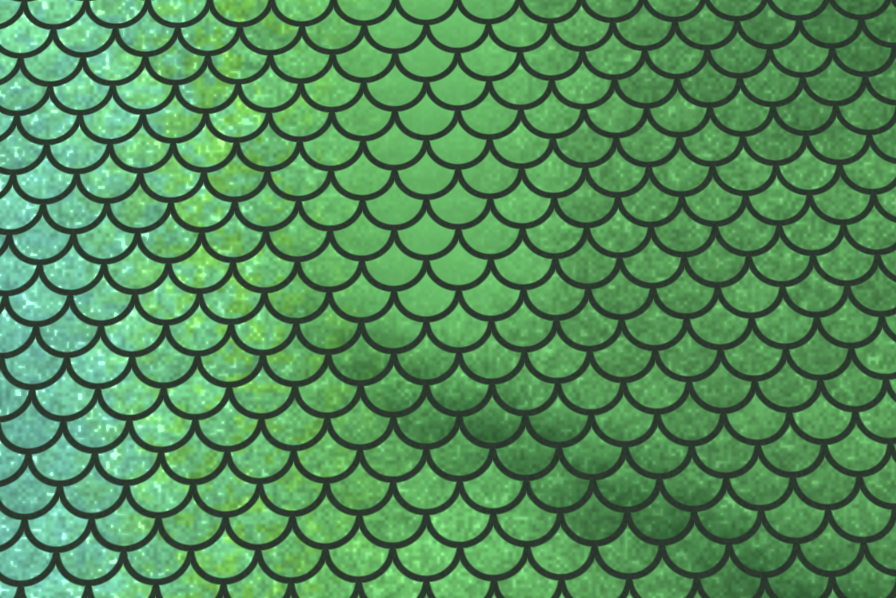
Reproduce this pattern procedurally as a WebGL 2 fragment shader.

```glsl
#version 300 es
precision highp float;

uniform vec2 u_resolution;
out vec4 outColor;

// Layout, in canvas heights
const float CENTER_X = 0.713;      // column that stays vertical
const float PITCH_TOP = 0.1035;    // scale width at the top edge
const float PITCH_GROW = 0.0098;   // added width at the bottom edge
const float ROW_TOP = 0.0469;      // row spacing at the top edge
const float ROW_GROW = 0.0098;     // added spacing at the bottom edge
const float ROW_PHASE = 8.80;
const float TILT = 0.012;

// Outline, in scale widths
const float LINE_HALF = 0.049;
const float LINE_SOFT = 0.010;

// Foil
const float GRAIN = 150.0;
const float SPECKLE = 0.22;
const float SCALE_VARIATION = 0.07;
const vec3 LINE_COLOR = vec3(0.17, 0.22, 0.18);
const vec3 GREEN = vec3(0.42, 0.75, 0.42);
const vec3 MID_GREEN = vec3(0.35, 0.62, 0.35);
const vec3 DEEP_GREEN = vec3(0.20, 0.40, 0.22);
const vec3 MINT = vec3(0.49, 0.86, 0.62);
const vec3 CYAN = vec3(0.45, 0.77, 0.70);
const vec3 LIME = vec3(0.50, 0.80, 0.24);

float hash(vec2 p) {
    vec3 q = fract(p.xyx * 0.1031);
    q += dot(q, q.yzx + 33.33);
    return fract((q.x + q.y) * q.z);
}

float noise(vec2 p) {
    vec2 i = floor(p), f = fract(p);
    f = f * f * (3.0 - 2.0 * f);
    return mix(mix(hash(i), hash(i + vec2(1, 0)), f.x),
               mix(hash(i + vec2(0, 1)), hash(i + vec2(1, 1)), f.x), f.y);
}

// Returns outline distance, height inside the scale, and the scale's id
vec4 scales(vec2 q) {
    float row = floor(q.y);
    float dist = 1.0, depth = 0.0;
    vec2 id = vec2(0.0);
    bool found = false;
    for (int k = 0; k < 3; k++) {
        float j = row + float(k);
        float x = q.x - 0.5 * mod(j, 2.0) + 0.5;
        vec2 l = vec2(fract(x) - 0.5, 0.5 * (q.y - j + 1.0));
        float arc = l.y > 0.0 ? abs(length(l) - 0.5)
                              : length(vec2(abs(l.x) - 0.5, l.y));
        dist = min(dist, arc);
        bool inside = k == 2 || (k == 1 && length(l) < 0.5);
        if (inside && !found) {
            found = true;
            depth = l.y;
            id = vec2(floor(x), j);
        }
    }
    return vec4(dist, depth, id);
}

vec3 foil(vec2 p, float depth, vec2 id) {
    // Broad reflections
    float cloud = noise(p * 7.0 + 3.0) - 0.5;
    float glow = 1.0 - smoothstep(0.12, 0.58, p.x + 0.16 * cloud);
    float cool = (1.0 - smoothstep(0.0, 0.30, p.x)) * smoothstep(0.95, 0.55, p.y);
    float calm = exp(-pow((p.x - 0.72) / 0.17, 2.0)) * smoothstep(0.35, 0.55, p.y);
    float band = p.y - 0.31 + 0.5 * (p.x - 0.78) + 0.06 * cloud;
    float shade = exp(-band * band / 0.009) * smoothstep(0.40, 0.68, p.x);
    float corner = smoothstep(0.9, 1.5, p.x) * smoothstep(0.65, 1.0, p.y);

    vec3 color = mix(GREEN, MID_GREEN, smoothstep(0.8, 1.15, p.x + 0.3 * cloud));
    color = mix(color, MINT, glow);
    color = mix(color, CYAN, 0.75 * cool);
    float lower = smoothstep(-0.25, 0.45, depth);
    color = mix(color, DEEP_GREEN, shade * (0.30 + 0.50 * lower) + 0.35 * corner);

    // Holographic grain and coloured glints
    float grain = 0.6 * noise(p * GRAIN) + 0.4 * noise(p * GRAIN * 0.45 + 17.0) - 0.5;
    float rough = mix(1.0, 0.15, calm);
    float tint = noise(p * 60.0 + 41.0);
    float sparkle = rough * (0.25 + 0.75 * glow);
    float limeZone = exp(-pow((p.x - 0.40) / 0.20, 2.0));
    color = mix(color, LIME, 0.55 * limeZone * rough * smoothstep(0.45, 0.8, tint));
    color = mix(color, CYAN, 0.6 * sparkle * smoothstep(0.55, 0.2, tint) * glow);
    color *= 1.0 + SPECKLE * 2.0 * rough * grain;
    color += 0.25 * sparkle * smoothstep(0.18, 0.40, grain);

    // Each scale catches the light a little differently
    color *= 1.0 + SCALE_VARIATION * (hash(id + 50.0) - 0.5) * 2.0 * rough;
    return color * (1.02 - 0.10 * lower);
}

void main() {
    vec2 p = gl_FragCoord.xy / u_resolution.y;

    // Rows and columns widen gently toward the bottom
    float down = 1.0 - p.y + TILT * (p.x - CENTER_X);
    float pitch = PITCH_TOP + PITCH_GROW * down;
    float row = log(1.0 + ROW_GROW * down / ROW_TOP) / ROW_GROW - ROW_PHASE;
    vec4 s = scales(vec2((p.x - CENTER_X) / pitch, row));

    vec3 color = foil(p, s.y, s.zw);

    // Printed outline
    float soft = LINE_SOFT + 0.7 / (u_resolution.y * pitch);
    float ink = 1.0 - smoothstep(LINE_HALF - soft, LINE_HALF + soft, s.x);
    vec3 inkColor = LINE_COLOR * (0.92 + 0.16 * noise(p * 220.0));
    color = mix(color, inkColor, ink);

    outColor = vec4(clamp(color, 0.0, 1.0), 1.0);
}
```
